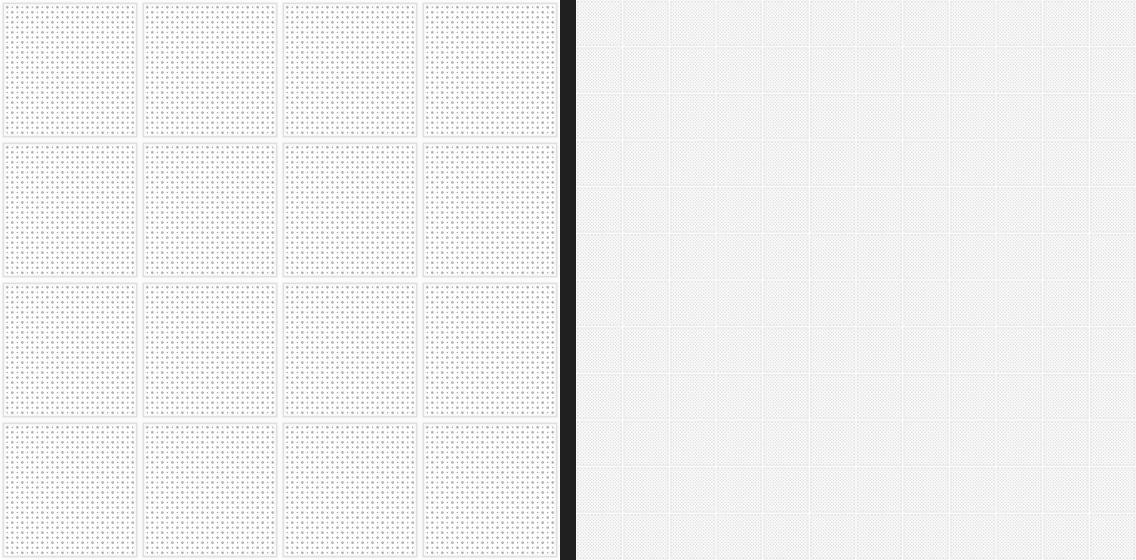
Left: one tile. Right: repeated 3 by 3.
Give the GLSL for this pattern, as a WebGL 2 fragment shader.

```glsl
#version 300 es
precision highp float;
// Four by four white perforated panels with alternating large and small grey holes.
uniform vec2 u_resolution;
out vec4 fragColor;

// Signed distance to a box with rounded corners.
float roundedBox(vec2 p, vec2 halfSize, float radius) {
    vec2 q = abs(p) - halfSize + radius;
    return length(max(q, 0.0)) + min(max(q.x, q.y), 0.0) - radius;
}

// Smooth coverage of the area where the distance is negative.
float coverage(float dist, float pixel) {
    return clamp(0.5 - dist / pixel, 0.0, 1.0);
}

void main() {
    // Each panel cell spans 192 units, centred on zero.
    vec2 uv = gl_FragCoord.xy / u_resolution;
    vec2 p = (fract(uv * 4.0) - 0.5) * 192.0;
    float pixel = 768.0 / min(u_resolution.x, u_resolution.y);

    // Panel rim: a fine line with a soft shadow on both sides.
    float rim = roundedBox(p, vec2(92.0), 1.0);
    float inner = 0.07 * exp(min(rim, 0.0) / 2.2);
    float outer = 0.07 * exp(-max(rim, 0.0) / 1.2);
    float shade = mix(outer, inner, coverage(rim, pixel));
    shade += 0.10 * coverage(abs(rim + 0.5) - 0.5, pixel);
    vec3 color = vec3(0.992 - shade);

    // Holes: 26 by 26, with the two sizes in a checkerboard.
    float pitch = 6.88;
    vec2 hole = clamp(round(p / pitch + 12.5), 0.0, 25.0);
    float dist = length(p - (hole - 12.5) * pitch);
    float large = mod(hole.x + hole.y, 2.0);
    float radius = mix(0.85, 1.65, large);

    // Large holes have a darker ring around a paler floor.
    float ring = smoothstep(0.5, 1.5, dist);
    vec3 holeColor = vec3(mix(0.62, mix(0.71, 0.64, ring), large));
    color = mix(color, holeColor, coverage(dist - radius, pixel));

    fragColor = vec4(color, 1.0);
}
```
